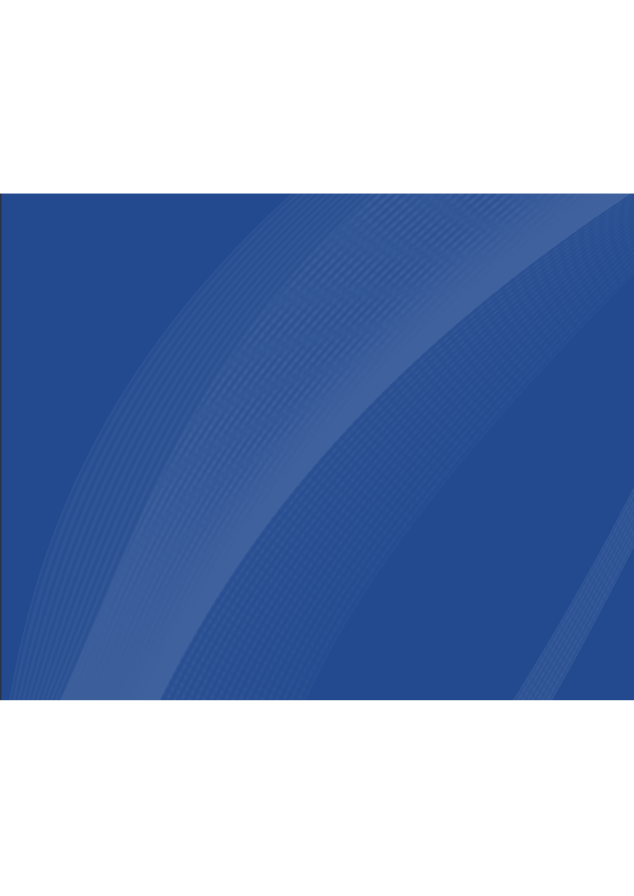
This background is drawn by a WebGL 2 fragment shader. Its source:

```glsl
#version 300 es
precision highp float;

uniform vec2 u_resolution;
out vec4 outColor;

const float TAU = 6.2831853;
const vec3 WHITE = vec3(1.0);
const vec3 DEEP_BLUE = vec3(0.137, 0.290, 0.560);
const vec3 PALE_BLUE = vec3(0.248, 0.384, 0.618);
const vec3 RULE_GREY = vec3(0.16, 0.20, 0.27);

// Horizontal position of a cubic edge at height t
float edgeAt(vec4 k, float t) {
  return k.x + t * (k.y + t * (k.z + t * k.w));
}

// Soft-edged interval
float band(float v, float low, float high, float soft) {
  return smoothstep(low - soft, low + soft, v)
       * (1.0 - smoothstep(high - soft, high + soft, v));
}

// Position between two edges: 0 on the left one, 1 on the right one
float across(float x, float left, float right) {
  return (x - left) / (right - left);
}

// Evenly repeated lines that fade to their mean when too fine to resolve
float stripes(float v) {
  float w = fwidth(v);
  return 0.5 + 0.5 * cos(TAU * v) * exp(-2.0 * w * w);
}

// Lines broken into staggered dashes
float dashes(float line, float along) {
  return stripes(line) * (0.45 + 0.55 * stripes(along + 0.5 * line));
}

void main() {
  vec2 uv = gl_FragCoord.xy / u_resolution;
  float x = uv.x;
  float t = (uv.y - 0.2185) / 0.5655;
  float soft = 0.7 / u_resolution.x;

  // Edges of the sweeping veil, from left to right
  float outer = edgeAt(vec4(0.0147, 0.138, 0.184, 0.123), t);
  float inner = edgeAt(vec4(0.0956, 0.362, -0.125, 0.255), t);
  float ridge = edgeAt(vec4(0.252, 0.395, 0.229, 0.119), t);
  float tail = edgeAt(vec4(0.482, 0.360, 0.405, -0.120), t);

  // Left fan of continuous lines
  float a = across(x, outer, inner);
  float fan = 0.14 + 0.12 * a + 0.32 * stripes(a * 11.0);
  float light = fan * band(x, outer, inner, soft);

  // Dense centre: crossing line families, melting into the bright ridge
  float b = across(x, inner, ridge);
  float weaveA = stripes(across(x, outer, ridge) * 34.0);
  float weaveB = dashes(across(x, inner, tail) * 38.0, t * 64.0);
  float weave = 0.5 * weaveA + 0.8 * weaveB - 0.54;
  float fill = mix(0.88, 0.56, smoothstep(0.0, 0.75, t));
  fill = mix(fill, 1.0, smoothstep(0.45, 0.95, b));
  float loose = smoothstep(-0.1, 0.6, t) * (1.0 - smoothstep(0.5, 0.95, b));
  light += (fill + 0.5 * loose * weave) * band(x, inner, ridge, soft);

  // Dashed right side, thinning towards its tail
  float c = across(x, ridge, tail);
  float veil = mix(0.20, 0.05, c)
             + mix(0.42, 0.25, c) * dashes(c * 20.0, t * 68.0);
  light += veil * band(x, ridge, tail, soft);

  // Narrow ribbon in the lower right corner
  float ribbonLeft = edgeAt(vec4(0.809, 0.50, -0.11, 0.0), t);
  float ribbonRight = edgeAt(vec4(0.871, 0.45, -0.08, 0.0), t);
  float r = across(x, ribbonLeft, ribbonRight);
  float ribbon = 0.34 + 0.42 * dashes(r * 8.0, t * 70.0);
  light += ribbon * band(x, ribbonLeft, ribbonRight, soft);

  // Blue panel with a thin rule on its left, set on white
  vec3 color = mix(DEEP_BLUE, PALE_BLUE, clamp(light, 0.0, 1.0));
  color = mix(RULE_GREY, color, smoothstep(0.0012, 0.0034, x));
  float panel = band(uv.y, 0.2185, 0.784, 0.7 / u_resolution.y);
  outColor = vec4(mix(WHITE, color, panel), 1.0);
}
```
